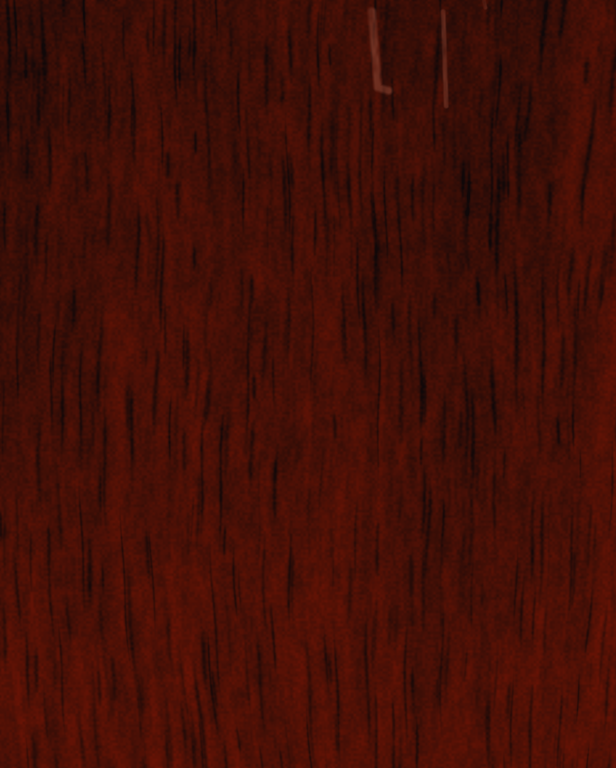
Give the GLSL for this texture, as a WebGL 2 fragment shader.

```glsl
#version 300 es
precision highp float;
// Dark red varnished wood: a broad light gradient and layered-sine bands,
// stretched noise fibres, and tapered dark pores scattered in staggered cells
// along a gently bent grain; a few pale scratches lie near the top.

uniform vec2 u_resolution;
out vec4 fragColor;

const vec3 DARK_WOOD = vec3(0.13, 0.04, 0.03);
const vec3 MID_WOOD = vec3(0.25, 0.057, 0.023);
const vec3 RED_WOOD = vec3(0.37, 0.07, 0.02);
const vec3 SCRATCH = vec3(0.45, 0.20, 0.14);
const int PORE_LAYERS = 5;

float hash(vec2 p) {
    vec3 q = fract(p.xyx * vec3(0.1031, 0.1030, 0.0973));
    q += dot(q, q.yzx + 33.33);
    return fract((q.x + q.y) * q.z);
}

// Smooth value noise in 0..1.
float noise(vec2 p) {
    vec2 cell = floor(p);
    vec2 f = fract(p);
    f = f * f * (3.0 - 2.0 * f);
    float low = mix(hash(cell), hash(cell + vec2(1, 0)), f.x);
    float high = mix(hash(cell + vec2(0, 1)), hash(cell + vec2(1, 1)), f.x);
    return mix(low, high, f.y);
}

// Bends straight grain: leaning at the right and at the lower left.
vec2 bendGrain(vec2 p) {
    float right = 0.10 * smoothstep(0.62, 0.88, p.x) * (p.y - 0.5);
    float below = max(0.3 - p.y, 0.0);
    float left = 0.18 * below * below * (1.0 - smoothstep(0.25, 0.55, p.x));
    float sway = 0.004 * sin(9.0 * p.y + 7.0 * p.x) + 0.0012 * sin(41.0 * p.y + 23.0 * p.x);
    return vec2(p.x - right - left - sway, p.y);
}

// One pore per cell; columns are shifted up or down at random.
float poreLayer(vec2 p, vec2 size, float seed) {
    vec2 q = p / size + seed * vec2(0.37, 0.61);
    float column = floor(q.x);
    q.y += 7.0 * hash(vec2(column, seed));
    vec2 id = vec2(column, floor(q.y)) + seed * 17.0;
    float halfLength = mix(0.14, 0.48, hash(id + 3.1));
    float center = mix(halfLength, 1.0 - halfLength, hash(id + 5.7));
    float along = (fract(q.y) - center) / halfLength;
    float lean = 0.05 * (hash(id + 8.3) - 0.5) * along;
    float across = (fract(q.x) - mix(0.27, 0.73, hash(id + 1.9)) - lean) * size.x;
    float width = mix(0.0017, 0.0035, hash(id + 6.4)) * (1.0 - 0.35 * along * along);
    float taper = 1.0 - smoothstep(0.35, 1.0, abs(along));
    float strength = smoothstep(0.2, 0.95, hash(id + 9.2));
    return strength * taper * exp(-across * across / (width * width));
}

float pores(vec2 p) {
    float clear = 1.0;
    for (int i = 0; i < PORE_LAYERS; i++) {
        float k = float(i);
        vec2 size = vec2(0.027 + 0.0023 * k, 0.13 + 0.035 * k);
        clear *= 1.0 - 0.85 * poreLayer(p, size, k + 1.0);
    }
    return 1.0 - clear;
}

// Broad light and dark zones of the board.
float boardTone(vec2 p) {
    float tone = 0.80 - 0.33 * p.y;
    tone -= 0.20 * (1.0 - smoothstep(0.0, 0.13, p.x)) * smoothstep(0.15, 0.5, p.y);
    float band = (p.x - 0.62) / 0.085;
    tone -= 0.17 * exp(-band * band) * smoothstep(0.0, 0.35, p.y);
    tone += 0.10 * smoothstep(0.68, 0.8, p.x);
    return tone + 0.035 * (sin(31.0 * p.x + 2.0 * p.y) + sin(67.0 * p.x - 5.0 * p.y));
}

// Fibres along the grain and fine mottling.
float fibreTone(vec2 grain, vec2 p) {
    float coarse = noise(grain * vec2(75.0, 9.0)) - 0.5;
    float fine = noise(grain * vec2(210.0, 32.0) + 40.0) - 0.5;
    float blotch = noise(p * vec2(95.0, 62.0) + 11.0) - 0.5;
    float speckle = noise(p * 290.0 + 70.0) - 0.5;
    return 0.27 * coarse + 0.22 * fine + 0.20 * blotch + 0.32 * speckle;
}

// Soft-edged line from a to b.
float stroke(vec2 p, vec2 a, vec2 b, float radius) {
    vec2 ab = b - a;
    float t = clamp(dot(p - a, ab) / dot(ab, ab), 0.0, 1.0);
    return 1.0 - smoothstep(0.4 * radius, 1.5 * radius, length(p - a - ab * t));
}

float scratches(vec2 p) {
    float mark = stroke(p, vec2(0.484, 0.985), vec2(0.492, 0.888), 0.0052);
    mark = max(mark, stroke(p, vec2(0.492, 0.886), vec2(0.506, 0.882), 0.0050));
    mark = max(mark, 0.8 * stroke(p, vec2(0.577, 0.985), vec2(0.581, 0.862), 0.0031));
    mark = max(mark, 0.5 * stroke(p, vec2(0.630, 1.0), vec2(0.632, 0.990), 0.0025));
    return mark * (0.5 + 0.5 * noise(p * vec2(240.0, 90.0)));
}

void main() {
    vec2 p = gl_FragCoord.xy / u_resolution.y;
    vec2 grain = bendGrain(p);
    float tone = boardTone(p) + fibreTone(grain, p);
    tone -= 0.68 * pores(grain);
    tone = clamp(tone, -0.28, 1.2);
    vec3 color = tone < 0.5 ? mix(DARK_WOOD, MID_WOOD, tone * 2.0)
                            : mix(MID_WOOD, RED_WOOD, tone * 2.0 - 1.0);
    color = mix(color, SCRATCH, scratches(p));
    fragColor = vec4(color, 1.0);
}
```
